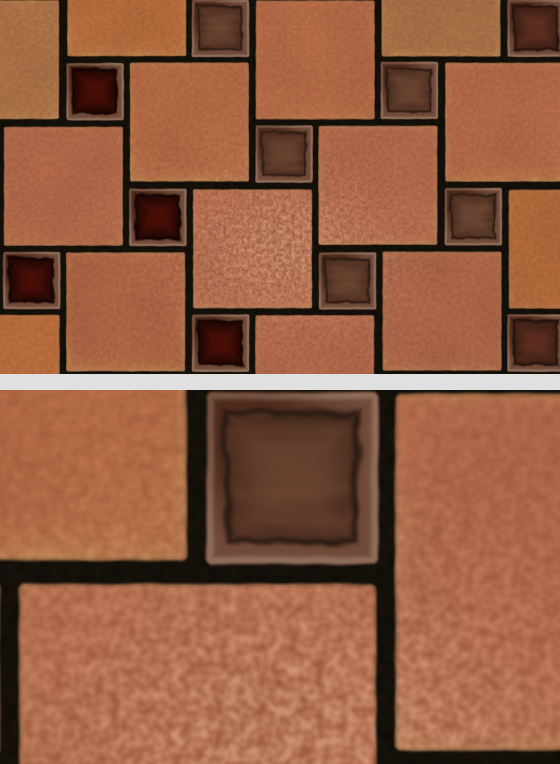
Top: the whole. Bottom: its middle third, enlarged.
This pattern is drawn by a WebGL 2 fragment shader. Its source:

```glsl
#version 300 es
precision highp float;
// Two-size pinwheel paving: large matte terracotta tiles and small glazed tiles in dark grout.
uniform vec2 u_resolution;
out vec4 fragColor;

const float CELLS_DOWN = 5.93;   // small modules per canvas height
const float ROW_OFFSET = 0.057;  // part of the first row cut off at the top
const vec2 BIG_HALF = vec2(0.945);
const vec2 SMALL_HALF = vec2(0.457);

const vec3 GROUT = vec3(0.075, 0.060, 0.035);
const vec3 ORANGE_CLAY = vec3(0.690, 0.405, 0.225);
const vec3 PINK_CLAY = vec3(0.660, 0.385, 0.275);
const vec3 TAN_CLAY = vec3(0.640, 0.425, 0.270);
const vec3 WORN_EDGE = vec3(0.740, 0.540, 0.330);
const vec3 SHEEN = vec3(0.800, 0.590, 0.480);
const vec3 GLAZE_RIM = vec3(0.560, 0.430, 0.360);
const vec3 BROWN_GLAZE = vec3(0.370, 0.225, 0.155);
const vec3 RED_GLAZE = vec3(0.235, 0.045, 0.020);

float hash(vec2 p) {
    vec3 q = fract(vec3(p.xyx) * 0.1031);
    q += dot(q, q.yzx + 33.33);
    return fract((q.x + q.y) * q.z);
}

float cornerSlope(vec2 corner, vec2 offset) {
    float angle = 6.2832 * hash(corner + 71.0);
    return dot(vec2(cos(angle), sin(angle)), offset);
}

// Gradient noise, roughly -0.7 to 0.7
float noise(vec2 p) {
    vec2 i = floor(p), f = p - i;
    vec2 w = f * f * f * (f * (f * 6.0 - 15.0) + 10.0);
    vec2 e = vec2(1.0, 0.0);
    float a = mix(cornerSlope(i, f), cornerSlope(i + e, f - e), w.x);
    float b = mix(cornerSlope(i + e.yx, f - e.yx), cornerSlope(i + 1.0, f - 1.0), w.x);
    return mix(a, b, w.y);
}

float roundedBox(vec2 p, vec2 halfSize, float radius) {
    vec2 q = abs(p) - halfSize + radius;
    return length(max(q, 0.0)) + min(max(q.x, q.y), 0.0) - radius;
}

// Matte clay: body tint, pale worn edges, grain and a soft speckled sheen
vec3 clayTile(vec2 p, vec2 local, vec2 id, float inside) {
    float tint = hash(id + 5.0);
    vec3 color = mix(ORANGE_CLAY, PINK_CLAY, smoothstep(0.15, 0.75, tint));
    color = mix(color, TAN_CLAY, smoothstep(0.7, 0.95, hash(id + 19.0)));
    color *= 0.97 + 0.06 * hash(id + 31.0) + 0.05 * noise(p * 1.3);

    float grain = noise(p * 13.0) + noise(p * 24.0);
    float wear = (0.25 + 0.35 * hash(id + 43.0)) * (1.0 + noise(p * 3.0));
    float lowerSide = smoothstep(0.2, 0.95, local.y);
    float edge = exp(-inside * 22.0) + 0.6 * lowerSide * exp(-inside * 6.0);
    color = mix(color, WORN_EDGE, clamp(wear * edge, 0.0, 0.8));

    vec2 fromLight = (p - vec2(4.5, 4.0)) / vec2(1.5, 1.1);
    float sheen = exp(-dot(fromLight, fromLight));
    color = mix(color, SHEEN, clamp(sheen * (0.4 + 0.55 * grain), 0.0, 0.7));
    return color * (1.0 + 0.07 * grain) * mix(0.78, 1.0, smoothstep(0.0, 0.03, inside));
}

// Glossy glaze: pale rim, sloping bevel and a darker uneven pool
vec3 glazedTile(vec2 p, vec2 local, vec2 id, float inside) {
    // Firing drifts from deep red at the lower left to brown at the right
    float brown = smoothstep(1.0, 3.0, id.x - 0.4 * id.y);
    brown -= 0.4 * smoothstep(7.0, 8.0, id.x);
    float wobble = 0.035 * noise(p * 5.0) + 0.015 * noise(p * 11.0);
    float center = smoothstep(0.08, 0.4, inside + wobble);

    vec3 redPool = RED_GLAZE * mix(0.55, 1.2, center);
    float streaks = noise(p * vec2(2.0, 13.0));
    vec3 brownPool = BROWN_GLAZE * (mix(0.82, 1.08, center) + 0.14 * streaks);
    brownPool = mix(brownPool, vec3(0.42, 0.31, 0.25), 0.4 * hash(id + 3.0) * center);
    vec3 pool = mix(redPool, brownPool, brown);

    float litSide = smoothstep(-0.2, 0.4, max(local.x, local.y));
    vec3 bevel = mix(vec3(0.30, 0.16, 0.10), vec3(0.44, 0.29, 0.22), litSide);
    float poolEdge = 0.085 + 0.02 * litSide + wobble;
    vec3 color = mix(bevel, pool, smoothstep(poolEdge - 0.025, poolEdge + 0.025, inside));

    float crease = (inside - poolEdge - 0.02) / 0.022;
    color *= 1.0 - 0.4 * exp(-crease * crease);
    float rim = (inside - 0.022) / 0.022;
    return mix(color, GLAZE_RIM, exp(-rim * rim) * mix(0.6, 0.95, litSide));
}

void main() {
    // Module coordinates, counted downwards from the top left
    vec2 p = vec2(gl_FragCoord.x, u_resolution.y - gl_FragCoord.y);
    p = p / u_resolution.y * CELLS_DOWN + vec2(0.0, ROW_OFFSET);

    // Each run of five modules holds one small tile and the four quarters of a large one
    vec2 cell = floor(p);
    int slot = int(mod(cell.x + 2.0 * cell.y + 0.5, 5.0));
    bool isSmall = slot == 3;
    vec2 quarter = vec2(slot == 0 || slot == 2, slot == 1 || slot == 2);
    vec2 id = isSmall ? cell : cell - quarter;

    // Slightly uneven hand-laid placement
    vec2 jitter = 0.022 * (vec2(hash(id + 11.0), hash(id + 23.0)) - 0.5);
    vec2 local = p - id - (isSmall ? 0.5 : 1.0) - jitter;
    float d = roundedBox(local, isSmall ? SMALL_HALF : BIG_HALF, 0.035);
    d += 0.008 * noise(p * 6.0);

    float inside = max(-d, 0.0);
    vec3 tile = isSmall ? glazedTile(p, local, id, inside) : clayTile(p, local, id, inside);
    vec3 grout = GROUT * (1.0 + 0.35 * noise(p * 18.0));
    float soft = max(0.012, 0.8 * CELLS_DOWN / u_resolution.y);
    fragColor = vec4(mix(tile, grout, smoothstep(-soft, soft, d)), 1.0);
}
```
